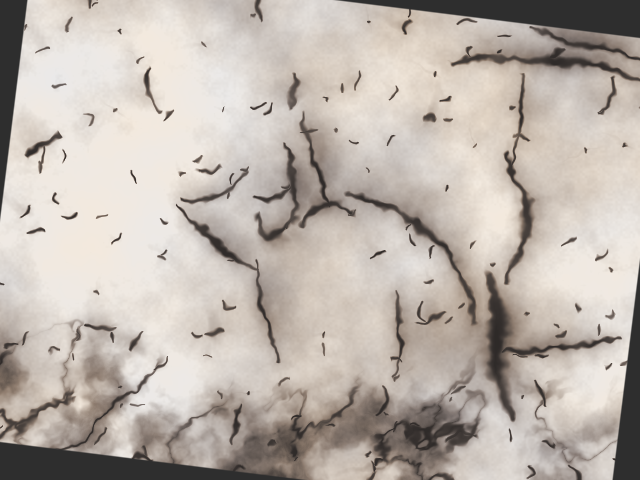
This texture is drawn by a Shadertoy shader. Its source:

```glsl
// A tilted slab of pale cream stone with dark, wandering cracks on a charcoal ground.

const vec3 CHARCOAL = vec3(0.18, 0.18, 0.18);
const vec3 CRACK    = vec3(0.12, 0.11, 0.11);
const vec3 TAUPE    = vec3(0.55, 0.49, 0.45);
const vec3 CREAM    = vec3(0.94, 0.915, 0.885);
const float TILT = 0.124;

float hash(vec2 p) {
    vec3 q = fract(vec3(p.xyx) * 0.1031);
    q += dot(q, q.yzx + 33.33);
    return fract((q.x + q.y) * q.z);
}

float noise(vec2 p) {
    vec2 i = floor(p), f = fract(p);
    f = f * f * (3.0 - 2.0 * f);
    return mix(mix(hash(i), hash(i + vec2(1, 0)), f.x),
               mix(hash(i + vec2(0, 1)), hash(i + vec2(1, 1)), f.x), f.y);
}

float fbm(vec2 p) {
    float sum = 0.0, amp = 0.5;
    for (int i = 0; i < 5; i++) {
        sum += amp * noise(p);
        p = mat2(1.6, 1.2, -1.2, 1.6) * p + 7.3;
        amp *= 0.5;
    }
    return sum / 0.97;
}

mat2 rotation(float a) {
    return mat2(cos(a), sin(a), -sin(a), cos(a));
}

// Bowed, tapering crack from a to b; marks holds (ink, soft stain).
void crack(inout vec2 marks, vec2 p, vec2 a, vec2 b, float bow, float width, float stain) {
    float len = length(b - a);
    vec2 dir = (b - a) / len, side = vec2(-dir.y, dir.x);
    float t = clamp(dot(p - a, dir) / len, 0.0, 1.0);
    vec2 r = p - a - dir * t * len - side * bow * 4.0 * t * (1.0 - t);
    float slope = 4.0 * bow * (1.0 - 2.0 * t) / len;
    float d = length(r) / sqrt(1.0 + slope * slope);
    float taper = 0.35 + 0.65 * sin(3.1416 * t);
    float w = width * taper * (0.35 + 1.3 * noise(p * 42.0));
    float ink = (1.0 - smoothstep(w * 0.3, w * 1.3 + 0.0025, d)) * (0.6 + 0.4 * noise(p * 25.0));
    float reach = mix(0.018, 0.042, smoothstep(-0.01, 0.01, dot(r, side)));
    marks = max(marks, vec2(ink, stain * taper * exp(-d / reach)));
}

// Short random cracks, one per grid cell, leaning mostly up to the right.
void flecks(inout vec2 marks, vec2 p, float cell, float density, float width, float stain) {
    vec2 home = floor(p / cell);
    for (int j = -1; j <= 1; j++)
    for (int i = -1; i <= 1; i++) {
        vec2 id = home + vec2(i, j);
        if (hash(id + 3.7) > density) continue;
        vec2 mid = (id + vec2(hash(id + 11.0), hash(id + 23.0))) * cell;
        float angle = 0.8 + 2.4 * (hash(id + 31.0) - 0.5);
        float len = cell * (0.1 + 0.5 * hash(id + 47.0));
        vec2 arm = 0.5 * len * vec2(cos(angle), sin(angle));
        crack(marks, p, mid - arm, mid + arm, len * 0.5 * (hash(id + 59.0) - 0.5), width, stain);
    }
}

// Long cracks that part the smooth lobes.
void mainCracks(inout vec2 m, vec2 p) {
    crack(m, p, vec2(0.72, 0.60), vec2(0.98, 0.32), 0.076, 0.007, 0.55);
    crack(m, p, vec2(1.06, 0.68), vec2(1.06, 0.41), 0.035, 0.009, 0.60);
    crack(m, p, vec2(1.02, 0.42), vec2(1.07, 0.12), -0.01, 0.018, 0.75);
    crack(m, p, vec2(0.95, 0.86), vec2(1.36, 0.82), 0.03, 0.008, 0.55);
    crack(m, p, vec2(1.10, 0.94), vec2(1.36, 0.86), 0.0, 0.005, 0.60);
    crack(m, p, vec2(1.085, 0.85), vec2(1.075, 0.66), 0.01, 0.003, 0.25);
    crack(m, p, vec2(0.36, 0.57), vec2(0.55, 0.44), -0.012, 0.007, 0.45);
    crack(m, p, vec2(0.55, 0.46), vec2(0.58, 0.25), -0.01, 0.004, 0.40);
    crack(m, p, vec2(0.60, 0.71), vec2(0.608, 0.53), 0.005, 0.006, 0.50);
    crack(m, p, vec2(0.54, 0.55), vec2(0.612, 0.55), -0.04, 0.007, 0.55);
    crack(m, p, vec2(0.635, 0.76), vec2(0.68, 0.58), -0.01, 0.005, 0.45);
    crack(m, p, vec2(0.63, 0.54), vec2(0.73, 0.565), 0.03, 0.007, 0.50);
    crack(m, p, vec2(0.37, 0.58), vec2(0.52, 0.65), -0.025, 0.005, 0.35);
    crack(m, p, vec2(1.05, 0.27), vec2(1.30, 0.30), 0.0, 0.006, 0.55);
    crack(m, p, vec2(0.833, 0.39), vec2(0.82, 0.22), 0.01, 0.004, 0.35);
}

vec3 stone(vec2 uv) {
    vec2 drift = vec2(fbm(uv * 9.0), fbm(uv * 9.0 + 17.0)) - 0.5;
    vec2 jitter = vec2(noise(uv * 70.0), noise(uv * 70.0 + 9.0)) - 0.5;
    vec2 p = uv + 0.05 * drift + 0.009 * jitter;

    vec2 marks = vec2(0.0);
    mainCracks(marks, p);
    flecks(marks, p, 0.15, 0.5, 0.0045, 0.25);
    flecks(marks, p + 0.37, 0.055, 0.3, 0.0022, 0.10);

    // Broad mottling, brightest at the left.
    float tone = 0.90 + 0.5 * (fbm(uv * 3.5 + 4.0) - 0.5) + 0.14 * (fbm(uv * 22.0) - 0.5);
    tone += 0.09 * (1.0 - smoothstep(0.1, 0.6, length(uv - vec2(0.22, 0.6))));
    tone -= 0.20 * exp(-dot(uv - vec2(0.98, 0.3), uv - vec2(0.98, 0.3)) * 70.0);

    // Veined, broken stone along the foot of the slab.
    float rim = 0.21 + 0.16 * (1.0 - smoothstep(0.0, 0.45, uv.x));
    float rubble = 1.0 - smoothstep(-0.08, 0.08, uv.y - rim + 0.3 * (fbm(uv * 5.0) - 0.5));
    vec2 q = rotation(-0.75) * p * vec2(1.0, 1.0);
    float ridge = abs(2.0 * fbm(q * vec2(5.0, 9.0)) - 1.0);
    float patches = smoothstep(0.42, 0.68, fbm(p * 8.0 + 31.0));
    float grit = fbm(p * 38.0) - 0.5;
    tone -= rubble * (0.36 * exp(-ridge / 0.07) + 0.42 * patches + 0.35 * grit * patches);
    float vein = (1.0 - smoothstep(0.01, 0.07, ridge)) * smoothstep(0.4, 0.65, noise(p * 13.0));
    marks.x = max(marks.x, 0.75 * rubble * vein);

    tone -= marks.y * (0.65 + 0.5 * fbm(uv * 16.0));
    tone = clamp(tone + 0.035 * (noise(uv * 190.0) - 0.5), 0.12, 1.0);
    tone = mix(tone, 0.06, marks.x);

    vec3 color = mix(CRACK, TAUPE, min(tone * 2.0, 1.0));
    color = mix(color, CREAM, max(tone * 2.0 - 1.0, 0.0));
    float warmth = fbm(uv * 6.0 + 51.0) - 0.5;
    return color + warmth * vec3(0.06, 0.0, -0.08) * smoothstep(0.1, 0.5, tone);
}

void mainImage(out vec4 fragColor, in vec2 fragCoord) {
    vec2 uv = fragCoord / iResolution.y;
    vec2 halfSize = 0.5 * iResolution.xy / iResolution.y;
    vec2 edge = abs(rotation(TILT) * (uv - halfSize)) - halfSize;
    float inside = 1.0 - smoothstep(-0.002, 0.002, max(edge.x, edge.y));
    fragColor = vec4(mix(CHARCOAL, stone(uv), inside), 1.0);
}
```
